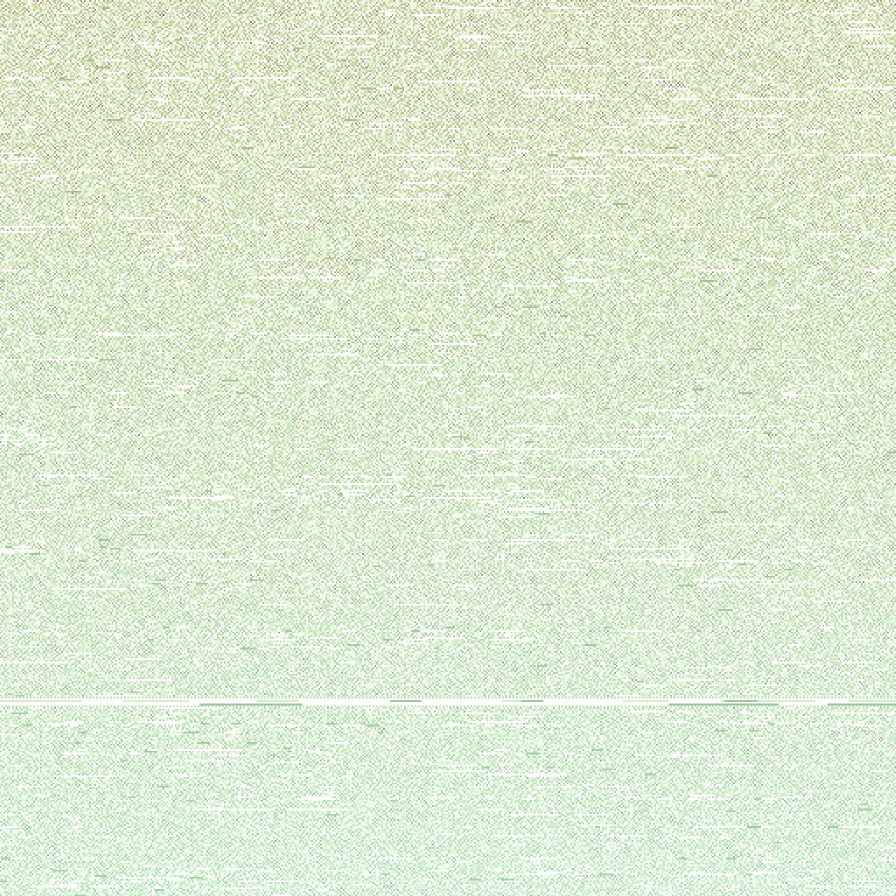
A Shadertoy shader for this texture:

```glsl
// Fine olive-to-mint grain with white horizontal dashes and one pale band.

float hash(vec2 p) {
    vec3 q = fract(p.xyx * vec3(0.1031, 0.1030, 0.0973));
    q += dot(q, q.yzx + 33.33);
    return fract((q.x + q.y) * q.z);
}

// Grain that avoids its side neighbours and links along diagonals
float grain(vec2 cell) {
    vec3 e = vec3(1.0, 0.0, -1.0);
    float sides = hash(cell + e.xy) + hash(cell + e.zy)
                + hash(cell + e.yx) + hash(cell + e.yz);
    float corners = hash(cell + e.xx) + hash(cell + e.zz)
                  + hash(cell + e.xz) + hash(cell + e.zx);
    return hash(cell) - 0.22 * sides + 0.1 * corners - 0.26;
}

// Horizontal strokes, one cell tall, at most len cells long
float dash(vec2 cell, float len, float chance, float seed) {
    float x = cell.x / len + 9.0 * hash(vec2(cell.y, seed));
    vec2 id = vec2(floor(x) + 31.0 * seed, cell.y);
    float size = 0.3 + 0.7 * hash(id + 217.0);
    return step(hash(id + 71.0), chance) * step(abs(fract(x) - 0.5), 0.5 * size);
}

// Broad patches where strokes gather
float patches(vec2 uv) {
    return 1.0 + 0.35 * sin(uv.x * 9.0 + 3.0 * sin(uv.y * 17.0))
               + 0.35 * sin(uv.y * 41.0 + 2.0 * sin(uv.x * 6.0));
}

float inkAmount(vec2 uv) {
    vec2 cell = floor(uv * 512.0) + 40.0;
    float row = cell.y - 40.0;
    float ink = max(0.0, 0.12 + 0.4 * grain(cell)) * mix(0.92, 1.08, uv.y);

    // White strokes in three lengths, crowded into some rows
    float crowd = 4.0 * pow(hash(vec2(cell.y, 5.0)), 3.0) * patches(uv);
    for (float i = 0.0; i < 3.0; i++) {
        float len = 8.0 * exp2(1.3 * i);
        ink *= 1.0 - dash(cell, len, 0.02 * crowd, i + 1.0);
    }

    // Sparse short dark strokes
    ink = max(ink, 0.32 * dash(cell, 9.0, 0.006 * crowd, 7.0));

    // Pale band with dotted borders and long thin strokes inside
    float offset = abs(row - 110.5);
    if (offset < 2.0) {
        float upper = step(abs(row - 111.0), 0.5);
        float lower = step(abs(row - 109.0), 0.5);
        ink = 0.15 * upper * dash(cell, 70.0, 0.8, 11.0);
        ink = max(ink, 0.34 * upper * dash(cell, 24.0, 0.2, 12.0));
        ink = max(ink, 0.36 * lower * dash(cell, 90.0, 0.25, 13.0));
    } else if (offset < 3.0) {
        ink = 0.24 * mod(cell.x, 2.0);
    }
    return ink;
}

// Light ink is green; heavy ink turns grey
vec3 shade(float ink, float height) {
    float red = ink * mix(1.1, 0.94, height);
    float green = (0.25 * ink + 1.4 * ink * ink) * mix(0.78, 1.25, height);
    float blue = (1.5 - 0.9 * ink) * ink * mix(0.82, 1.18, height);
    return vec3(1.0, 1.0, 0.995) - vec3(red, green, blue);
}

void mainImage(out vec4 fragColor, in vec2 fragCoord) {
    // Four samples soften the cell edges
    vec3 color = vec3(0.0);
    for (int i = 0; i < 4; i++) {
        vec2 shift = vec2(i % 2, i / 2) * 0.5 - 0.25;
        vec2 uv = (fragCoord + shift) / iResolution.xy;
        color += 0.25 * shade(inkAmount(uv), uv.y);
    }
    fragColor = vec4(color, 1.0);
}
```
